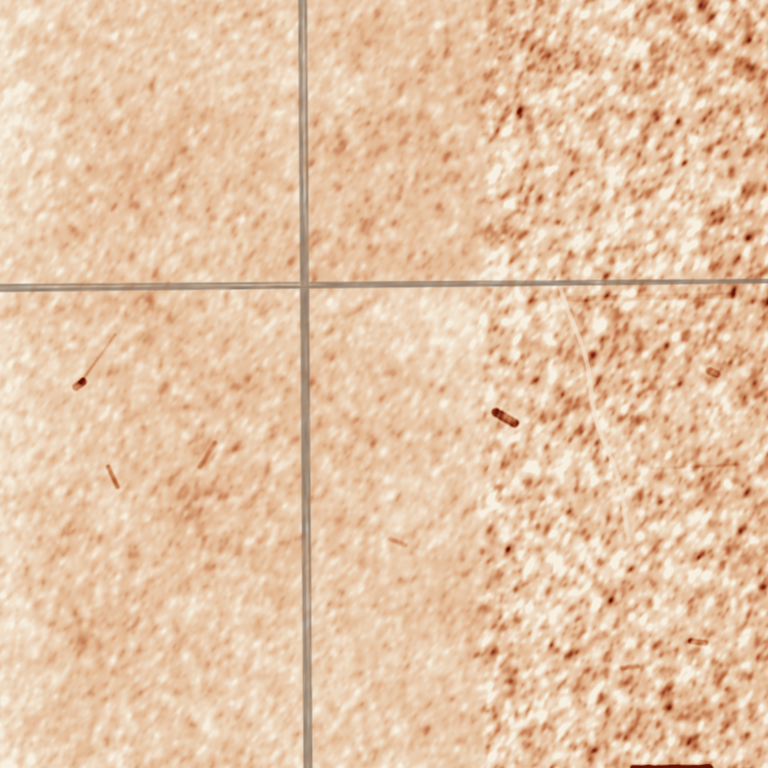
Write a Shadertoy shader that draws this texture.

```glsl
// Worn sandstone tiles: four slabs with grey joints, rusty grain, chips and a pale crack.

const vec3 CREAM = vec3(0.95, 0.89, 0.81);
const vec3 SAND  = vec3(0.89, 0.72, 0.57);
const vec3 RUST  = vec3(0.75, 0.44, 0.27);
const vec3 OXIDE = vec3(0.38, 0.07, 0.03);
const vec3 GROUT = vec3(0.53, 0.46, 0.40);

vec3 hash3(vec2 cell) {
    vec3 q = fract(cell.xyx * vec3(0.1031, 0.1030, 0.0973));
    q += dot(q, q.yxz + 33.33);
    return fract((q.xxy + q.yzz) * q.zyx);
}

// Cellular noise: each cell holds one soft light or dark speck.
float specks(vec2 p) {
    vec2 cell = floor(p);
    float sum = 0.0;
    for (int y = -1; y <= 1; y++)
    for (int x = -1; x <= 1; x++) {
        vec2 id = cell + vec2(x, y);
        vec3 h = hash3(id);
        vec2 d = p - id - h.xy;
        sum += (2.0 * h.z - 1.0) * exp(-4.0 * dot(d, d));
    }
    return sum;
}

// Specks stretched along a steep diagonal.
float grain(vec2 p, float density) {
    vec2 along = vec2(0.55, 0.835);
    vec2 q = vec2(dot(p, along), dot(p, vec2(along.y, -along.x)));
    return specks(q * density * vec2(0.75, 1.2) + density);
}

// Soft round patch, 1 at its centre.
float patchAt(vec2 p, vec2 centre, vec2 size) {
    vec2 d = (p - centre) / size;
    return exp(-dot(d, d));
}

// Coverage of a rounded stroke from a to b.
float stroke(vec2 p, vec2 a, vec2 b, float radius, float soft) {
    vec2 ab = b - a;
    float t = clamp(dot(p - a, ab) / dot(ab, ab), 0.0, 1.0);
    return 1.0 - smoothstep(-soft, soft, length(p - a - ab * t) - radius);
}

float band(float d, float halfWidth, float soft) {
    return 1.0 - smoothstep(-soft, soft, abs(d) - halfWidth);
}

// Joint with dark rims and a core that wears pale in places.
float joint(float d, float along, float halfWidth, float soft) {
    float wear = smoothstep(-0.3, 0.5, specks(vec2(along * 9.0, halfWidth * 900.0)));
    float core = band(d - 0.001, halfWidth * 0.3, soft);
    float fade = 0.86 + 0.22 * specks(vec2(along * 45.0, d * 250.0));
    return band(d, halfWidth, soft) * fade * (1.0 - 0.55 * wear * core);
}

// Stone tone: 0 cream, 1 sand, 2 rust, 3 oxide.
vec3 stoneColour(float tone) {
    vec3 c = mix(CREAM, SAND, clamp(tone, -0.3, 1.0));
    c = mix(c, RUST, clamp(tone - 1.0, 0.0, 1.0));
    return mix(c, OXIDE, clamp(tone - 2.0, 0.0, 1.0));
}

// Broad discolouration of the slabs.
float stains(vec2 p, float rough) {
    float t = 0.55 + 0.22 * specks(p * 7.0) + 0.18 * specks(p * 19.0);
    float upperStrip = smoothstep(0.395, 0.41, p.x) * smoothstep(0.62, 0.64, p.y);
    t += 0.25 * upperStrip * (1.0 - rough);
    t += 0.25 * patchAt(p, vec2(0.16, 0.78), vec2(0.11, 0.07));
    t += 0.30 * patchAt(p, vec2(0.25, 0.35), vec2(0.10, 0.06));
    t += 0.18 * patchAt(p, vec2(0.50, 0.43), vec2(0.10, 0.06));
    t -= 0.25 * patchAt(p, vec2(0.50, 0.57), vec2(0.12, 0.05));
    t -= 0.25 * (1.0 - smoothstep(0.0, 0.10, p.x));
    t += 0.25 * rough * smoothstep(0.75, 1.0, p.x);
    return t + 0.35 * rough * patchAt(p, vec2(0.64, 0.98), vec2(0.05, 0.12));
}

// Rusty chips and scratches, with the strongest ones darkest.
float chips(vec2 p, float soft) {
    float t = 0.8 * stroke(p, vec2(0.105, 0.502), vec2(0.150, 0.564), 0.002, soft);
    t += 1.9 * stroke(p, vec2(0.099, 0.496), vec2(0.108, 0.503), 0.005, soft);
    t += 1.5 * stroke(p, vec2(0.141, 0.392), vec2(0.153, 0.366), 0.003, soft);
    t += 1.0 * stroke(p, vec2(0.260, 0.392), vec2(0.280, 0.423), 0.003, soft);
    t += 2.2 * stroke(p, vec2(0.646, 0.463), vec2(0.670, 0.449), 0.006, soft);
    t += 1.3 * stroke(p, vec2(0.924, 0.517), vec2(0.933, 0.513), 0.005, soft);
    t += 1.5 * stroke(p, vec2(0.900, 0.165), vec2(0.918, 0.163), 0.004, soft);
    t += 1.0 * stroke(p, vec2(0.810, 0.130), vec2(0.830, 0.133), 0.003, soft);
    t += 0.7 * stroke(p, vec2(0.508, 0.298), vec2(0.528, 0.290), 0.003, soft);
    t += 0.5 * stroke(p, vec2(0.740, 0.611), vec2(0.955, 0.615), 0.004, soft);
    t += 0.4 * stroke(p, vec2(0.850, 0.390), vec2(0.965, 0.395), 0.002, soft);
    return t + 2.6 * stroke(p, vec2(0.825, 0.0), vec2(0.925, 0.0), 0.004, soft);
}

void mainImage(out vec4 fragColor, in vec2 fragCoord) {
    vec2 p = fragCoord / iResolution.xy;
    float soft = max(0.0018, 1.0 / iResolution.y);

    // Stone: the right band is rougher than the rest.
    float edge = 0.626 + 0.008 * specks(p * 40.0);
    float rough = smoothstep(edge - 0.006, edge + 0.012, p.x);
    float speck = grain(p, 88.0) + 0.6 * grain(p, 150.0);
    float tone = stains(p, rough) + speck * mix(0.62, 1.25, rough);
    tone += rough * 0.5 * max(grain(p, 45.0), 0.0);
    tone += chips(p, soft * 1.3);

    // Pale crack running down from the joint.
    float bend = 0.733 + 0.27 * (0.629 - p.y) + 0.004 * sin(p.y * 38.0);
    float reach = smoothstep(0.26, 0.32, p.y) * (1.0 - smoothstep(0.62, 0.64, p.y));
    float crack = band(p.x - bend, 0.003, soft) * reach;
    vec3 colour = mix(stoneColour(tone), CREAM, 0.75 * crack);

    // Joints: slightly tilted, the level one thins to the right.
    float upright = joint(p.x - 0.401 + 0.007 * p.y, p.y, 0.0058, soft);
    float level = joint(p.y - 0.625 - 0.009 * p.x, p.x, mix(0.0052, 0.0030, p.x), soft);
    colour = mix(colour, GROUT, clamp(max(upright, level), 0.0, 1.0) * 0.88);

    fragColor = vec4(clamp(colour, 0.0, 1.0), 1.0);
}
```
